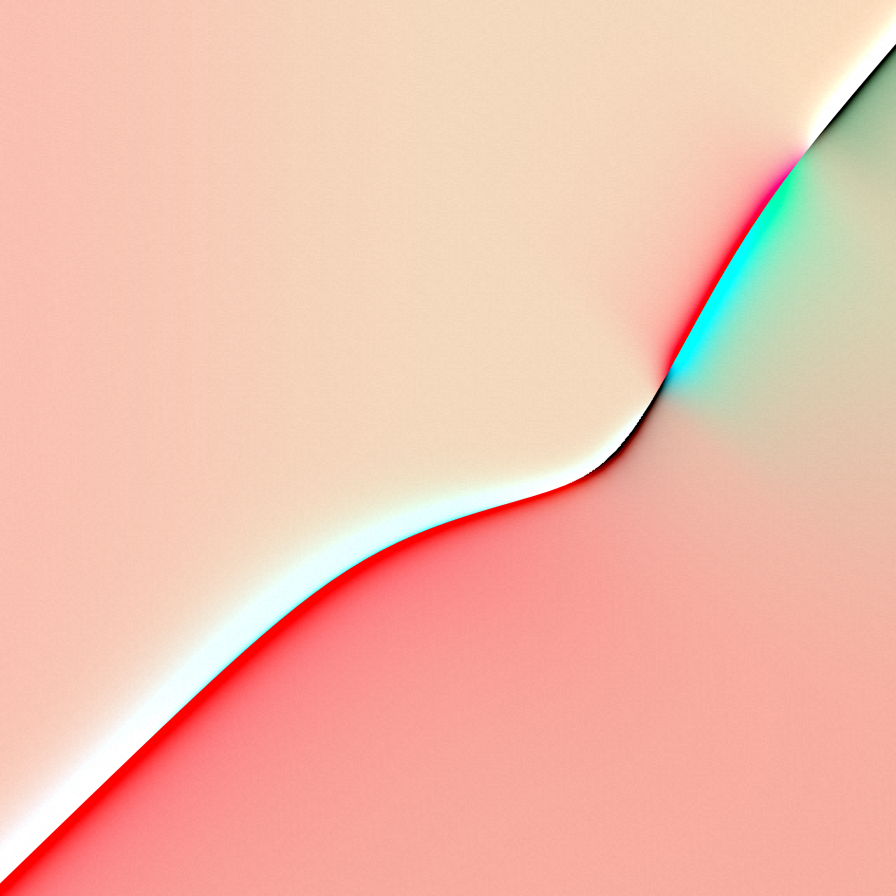
A WebGL 2 fragment shader for this background:

```glsl
#version 300 es
precision highp float;
// A soft peach field split by a bending ridge with white, red and cyan glows.
uniform vec2 u_resolution;
out vec4 fragColor;

float hash(vec2 p) {
    return fract(sin(dot(p, vec2(127.1, 311.7))) * 43758.5453);
}

// Smooth bend: flat before its centre, slope one after it
float bend(float x, float centre, float width) {
    return width * log(1.0 + exp((x - centre) / width));
}

float ridge(float x) {
    return 0.014 + 0.97 * x - 0.74 * bend(x, 0.40, 0.06)
         + 1.87 * bend(x, 0.691, 0.026) - 0.95 * bend(x, 0.825, 0.04);
}

float segmentDistance(vec2 p, vec2 a, vec2 b) {
    vec2 ab = b - a;
    return length(p - a - ab * clamp(dot(p - a, ab) / dot(ab, ab), 0.0, 1.0));
}

float ridgeDistance(vec2 p) {
    float nearest = 9.0;
    vec2 a = vec2(-0.1, ridge(-0.1));
    for (int i = 1; i <= 64; i++) {
        float x = -0.1 + 1.2 * float(i) / 64.0;
        vec2 b = vec2(x, ridge(x));
        nearest = min(nearest, segmentDistance(p, a, b));
        a = b;
    }
    return nearest;
}

float glow(float d, float width) {
    return exp(-d / width);
}

// Upper left side: white halo, then a red rim, then white again
vec3 upperSide(vec2 uv, float d, float low, float mid, float high, float t) {
    vec3 color = mix(vec3(0.98, 0.75, 0.69), vec3(0.957, 0.85, 0.745), smoothstep(-0.05, 0.52, uv.x));
    float w = mix(1.0, 0.22, smoothstep(0.27, 0.65, t));
    color += low * vec3(0.12, 0.5, 0.8) * vec3(glow(d, 0.012 * w), glow(d, 0.036 * w), glow(d, 0.03 * w));
    float cool = smoothstep(0.12, 0.28, t) * (1.0 - smoothstep(0.45, 0.54, t));
    color.r -= low * cool * (0.12 * glow(d, 0.03) + 0.8 * glow(d, 0.0025));
    color += mid * vec3(0.05, -0.22, -0.14) * glow(d, 0.06);
    color -= mid * vec3(0.0, 1.15, 0.85 - 0.8 * smoothstep(0.76, 0.86, t)) * glow(d, 0.009);
    color += high * (vec3(0.6, 0.9, 1.0) * glow(d, 0.011) + vec3(0.03, 0.01, -0.02) * glow(d, 0.1));
    return color;
}

// Lower right side: red band, dark crease, then cyan melting into sage
vec3 lowerSide(vec2 uv, float d, float low, float mid, float high, float t) {
    float sage = smoothstep(0.18, 0.76, uv.y + 0.3 * (uv.x - 1.0));
    vec3 color = mix(vec3(0.97, 0.69, 0.635), vec3(0.86, 0.82, 0.70), sage);
    float red = 1.0 - smoothstep(0.4, 0.66, t);
    color += red * vec3(0.03, -0.25, -0.15) * glow(d, 0.13);
    float w = mix(0.015, 0.007, smoothstep(0.3, 0.6, t));
    color -= low * vec3(0.0, 0.9, 0.95) * glow(d, w);
    float crease = smoothstep(0.54, 0.6, t) * (1.0 - smoothstep(0.645, 0.68, t));
    color -= crease * (vec3(1.3) * glow(d, 0.004) + vec3(0.2, 0.12, 0.07) * glow(d, 0.025));
    color += mid * (vec3(-0.42, 0.17, 0.08) * glow(d, 0.065) - vec3(1.1, 0.0, 0.0) * glow(d, 0.016));
    float cyan = 1.0 - smoothstep(0.74, 0.84, t);
    color += mid * vec3(0.0, 0.15, 0.75 * cyan - 0.15) * glow(d, 0.017);
    color -= high * (vec3(0.38, 0.12, 0.16) * glow(d, 0.06) + vec3(0.9, 1.1, 1.0) * glow(d, 0.005));
    return color;
}

void main() {
    vec2 uv = gl_FragCoord.xy / u_resolution;
    float pixel = 1.0 / u_resolution.y;
    float d = ridgeDistance(uv);
    float t = 0.5 * (uv.x + uv.y);

    // Stretches along the diagonal where the glows change sign
    float low = 1.0 - smoothstep(0.59, 0.655, t);
    float mid = smoothstep(0.64, 0.685, t) * (1.0 - smoothstep(0.81, 0.885, t));
    float high = smoothstep(0.85, 0.91, t);

    vec3 above = clamp(upperSide(uv, d, low, mid, high, t), 0.0, 1.0);
    vec3 below = clamp(lowerSide(uv, d, low, mid, high, t), 0.0, 1.0);
    float side = d * sign(uv.y - ridge(uv.x));
    vec3 color = mix(below, above, smoothstep(-0.7 * pixel, 0.7 * pixel, side));

    // Fine grain
    color += 0.018 * (hash(floor(uv * 512.0)) - 0.5);
    fragColor = vec4(color, 1.0);
}
```
